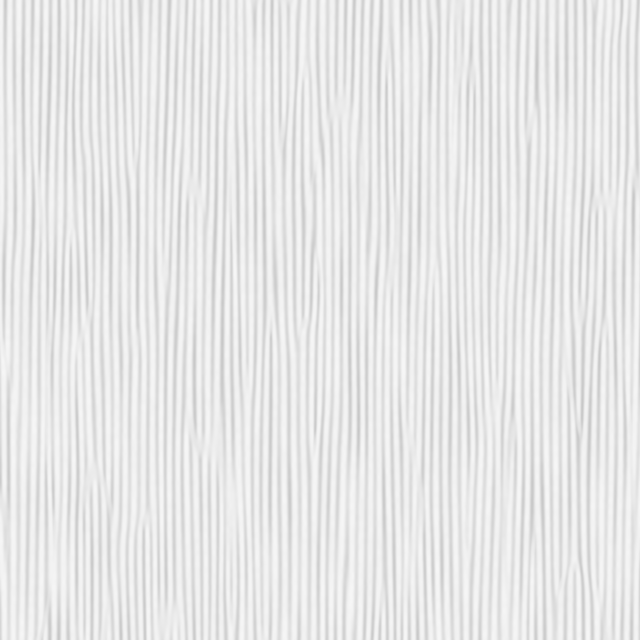
Write a WebGL 1 fragment shader that draws this texture.

```glsl
precision highp float;
// Pale ribbed surface: fine, nearly vertical grooves that sway, fork and merge.
// Randomly phased wave packets are summed as vectors; the angle of the sum
// places the grooves and its length fades them where ribs join.
uniform vec2 u_resolution;

const float TAU = 6.2831853;
const float RIBS_ACROSS = 73.0;
const float RIB_VARIATION = 12.0;
const float MAX_TILT = 0.028;
const vec2 PACKET_SIZE = vec2(0.055, 0.27);
const vec3 RIDGE_COLOR = vec3(0.955);
const vec3 GROOVE_COLOR = vec3(0.800);

float hash(vec2 p) {
  vec3 q = fract(vec3(p.xyx) * vec3(0.1031, 0.1030, 0.0973));
  q += dot(q, q.yzx + 33.33);
  return fract((q.x + q.y) * q.z);
}

float valueNoise(vec2 p) {
  vec2 cell = floor(p);
  vec2 f = fract(p);
  f = f * f * (3.0 - 2.0 * f);
  float low = mix(hash(cell), hash(cell + vec2(1.0, 0.0)), f.x);
  float high = mix(hash(cell + vec2(0.0, 1.0)), hash(cell + vec2(1.0)), f.x);
  return mix(low, high, f.y);
}

// One wave packet with its own position, phase, spacing and slight tilt.
vec2 wavePacket(vec2 p, vec2 cell, float seed, vec2 size) {
  vec2 key = cell + seed * 37.0;
  vec2 center = cell + vec2(hash(key + 11.3), hash(key + 47.9));
  vec2 offset = p - center;
  float falloff = max(1.0 - dot(offset, offset), 0.0);
  float ribs = RIBS_ACROSS + RIB_VARIATION * (hash(key + 71.7) - 0.5);
  float tilt = MAX_TILT * (2.0 * hash(key + 93.1) - 1.0);
  vec2 span = offset * size;
  float angle = TAU * (ribs * (span.x + tilt * span.y) + hash(key + 129.5));
  return falloff * falloff * vec2(cos(angle), sin(angle));
}

// Sum of the packets in the neighbouring cells, two per cell.
vec2 ribField(vec2 uv, vec2 size) {
  vec2 p = uv / size + 20.0;
  vec2 home = floor(p);
  vec2 sum = vec2(0.0);
  for (int j = -1; j <= 1; j++) {
    for (int i = -1; i <= 1; i++) {
      vec2 cell = home + vec2(float(i), float(j));
      sum += wavePacket(p, cell, 1.0, size);
      sum += wavePacket(p, cell, 2.0, size);
    }
  }
  return sum;
}

// Narrow soft groove between wider rounded ridges, 0 to 1.
float grooveProfile(vec2 field) {
  float strength = length(field);
  float wave = field.x / max(strength, 0.001);
  wave *= smoothstep(0.0, 0.45, strength);
  return pow(0.5 + 0.5 * wave, 1.6);
}

void main() {
  vec2 uv = gl_FragCoord.xy / u_resolution;
  float groove = grooveProfile(ribField(uv, PACKET_SIZE));

  // Groove depth varies along and between the ribs.
  float depth = mix(0.45, 1.1, valueNoise(uv * vec2(75.0, 9.0) + 5.0));
  vec3 color = mix(RIDGE_COLOR, GROOVE_COLOR, groove * depth);

  // Faint shading of single ribs and fine surface grain.
  color += 0.016 * (valueNoise(uv * vec2(95.0, 14.0) + 60.0) - 0.5);
  color += 0.012 * (valueNoise(uv * vec2(230.0, 110.0)) - 0.5);
  gl_FragColor = vec4(color, 1.0);
}
```
